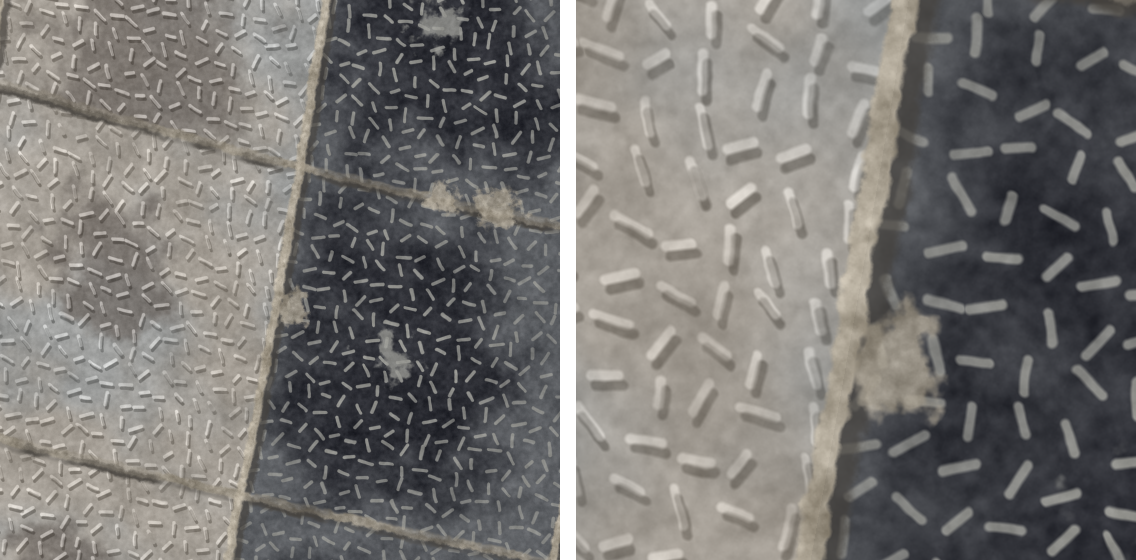
Left, the full canvas; right, a detail of the centre.
Reproduce this texture procedurally as a WebGL 1 fragment shader.

```glsl
precision highp float;
// Worn paving: pale and dark slabs with scattered raised dashes, split by slanted mortar joints.

uniform vec2 u_resolution;

#define SLAB_SIZE vec2(0.581, 0.612)
#define DASHES_ACROSS 31.0
#define DASH_HALF_LENGTH 0.31
#define DASH_HALF_WIDTH 0.095
#define JOINT_HALF_WIDTH 0.0095
#define RELIEF 0.17
#define GRAIN 0.13

const vec3 PALE_COOL = vec3(0.60, 0.605, 0.60);
const vec3 PALE_WARM = vec3(0.64, 0.615, 0.58);
const vec3 STAIN = vec3(0.43, 0.405, 0.385);
const vec3 DARK = vec3(0.17, 0.175, 0.20);
const vec3 DUSTY = vec3(0.36, 0.37, 0.385);
const vec3 DASH = vec3(0.59, 0.59, 0.57);
const vec3 MORTAR = vec3(0.69, 0.655, 0.59);
const vec3 CRACK = vec3(0.27, 0.255, 0.235);

float hash(vec2 p) {
  vec3 q = fract(vec3(p.xyx) * 0.1031);
  q += dot(q, q.yzx + 33.33);
  return fract((q.x + q.y) * q.z);
}

float noise(vec2 p) {
  vec2 i = floor(p), f = fract(p);
  f = f * f * (3.0 - 2.0 * f);
  float low = mix(hash(i), hash(i + vec2(1.0, 0.0)), f.x);
  float high = mix(hash(i + vec2(0.0, 1.0)), hash(i + vec2(1.0)), f.x);
  return mix(low, high, f.y);
}

float fbm(vec2 p) {
  float sum = 0.0, amplitude = 0.533;
  for (int i = 0; i < 4; i++) {
    sum += amplitude * noise(p);
    p = mat2(1.6, 1.2, -1.2, 1.6) * p + 17.3;
    amplitude *= 0.5;
  }
  return sum;
}

// Slab coordinates: whole numbers lie on the slightly bowed joints
vec2 slabCoords(vec2 p) {
  float lower = 0.215 - 0.24 * p.x + 0.015 * p.x * p.x;
  float upper = 0.85 - 0.31 * p.x + 0.055 * p.x * p.x;
  float side = 0.408 + 0.205 * p.y - 0.03 * p.y * p.y;
  return vec2((p.x - side) / SLAB_SIZE.x, (p.y - lower) / (upper - lower));
}

// Coverage of short rounded bars, one per jittered cell
float dashes(vec2 q, float soft) {
  vec2 cell = floor(q);
  float d = 1.0;
  for (int j = -1; j <= 1; j++) {
    for (int i = -1; i <= 1; i++) {
      vec2 c = cell + vec2(float(i), float(j));
      vec2 jitter = vec2(hash(c + 113.7), hash(c + 271.3)) - 0.5;
      vec2 r = q - c - 0.5 - 0.36 * jitter;
      float angle = 1.571 * mod(c.x + c.y, 2.0) + 2.1 * hash(c + 57.1);
      vec2 axis = vec2(cos(angle), sin(angle));
      float span = DASH_HALF_LENGTH * (0.75 + 0.4 * hash(c + 391.9));
      r -= axis * clamp(dot(r, axis), -span, span);
      d = min(d, length(r));
    }
  }
  return 1.0 - smoothstep(DASH_HALF_WIDTH - soft, DASH_HALF_WIDTH + soft, d);
}

// Ragged blot of dried mortar
float splat(vec2 p, vec2 centre, float radius) {
  float d = length(p - centre) + radius * 1.6 * (fbm(p * 55.0) - 0.5);
  return 1.0 - smoothstep(radius * 0.55, radius, d);
}

void main() {
  vec2 p = gl_FragCoord.xy / u_resolution;
  float pixel = 1.0 / min(u_resolution.x, u_resolution.y);
  vec2 slab = slabCoords(p);
  vec2 id = floor(slab), local = fract(slab);
  float cloud = fbm(p * 5.0 + 3.0), mottling = fbm(p * 22.0 + 40.0);
  float grain = fbm(p * 120.0) - 0.5;

  // Raised dashes, slightly wavy, with a shifted copy for shading
  vec2 q = slab * SLAB_SIZE * DASHES_ACROSS + 100.0 + 0.25 * (mottling - 0.5);
  float soft = max(0.045, pixel * DASHES_ACROSS * 0.7);
  float ridge = dashes(q, soft);
  float relief = ridge - dashes(q + vec2(-0.12, 0.16), soft);

  // Pale slabs: faint relief and a worn brown stain
  vec2 stainAt = vec2(0.46, id.y > 0.5 ? 0.20 : 0.61);
  float stainSize = id.y > 0.5 ? 0.34 : 0.21;
  float stain = length(local - stainAt) + 0.28 * (mottling - 0.5) + 0.2 * (cloud - 0.5);
  stain = 1.0 - smoothstep(stainSize * 0.55, stainSize * 1.25, stain);
  vec3 pale = mix(PALE_COOL, PALE_WARM, smoothstep(0.3, 0.7, cloud + 0.25 * (0.3 - p.x)));
  pale += 0.16 * (mottling - 0.5) + RELIEF * relief * (0.35 + mottling);
  pale = mix(pale, STAIN + 0.18 * ridge + 0.1 * relief, 0.72 * stain);

  // Dark slabs: dusty rims, clear dashes and a scuffed middle
  float rim = length((local - vec2(0.43, 0.47)) * vec2(1.0, 0.9));
  float dust = smoothstep(0.12, 0.58, rim + 0.6 * (cloud - 0.5) + 0.25 * (mottling - 0.5));
  vec3 dark = mix(DARK, DUSTY, dust) + 0.12 * (mottling - 0.5);
  dark = mix(dark, DASH, ridge * clamp(0.6 + 0.6 * mottling - 0.2 * dust, 0.0, 1.0));
  float scuff = length(local - vec2(0.37, 0.51)) + 0.24 * (fbm(p * 42.0) - 0.5);
  dark = mix(dark, DASH, 0.8 * (1.0 - smoothstep(0.015, 0.075, scuff)));
  vec3 color = mix(pale, dark, step(0.0, slab.x)) + GRAIN * grain;

  // Joints: pale ragged mortar with a shadowed edge
  vec2 offset = (slab - floor(slab + 0.5)) * SLAB_SIZE;
  offset += 0.010 * (fbm(p * 38.0) - 0.5) + 0.006 * grain;
  vec2 shade = 1.0 - smoothstep(vec2(0.004), vec2(0.012), abs(offset - vec2(0.011, -0.006)));
  float crack = smoothstep(0.32, 0.58, fbm(p * 13.0 + 9.0));
  color = mix(color, CRACK, max(shade.x * 0.65, shade.y * (0.25 + 0.6 * crack)));
  vec2 body = 1.0 - smoothstep(vec2(JOINT_HALF_WIDTH - 0.003 - pixel),
                             vec2(JOINT_HALF_WIDTH + pixel), abs(offset - vec2(-0.002, 0.002)));
  vec3 mortar = MORTAR + 0.24 * (mottling - 0.5) + 0.3 * grain;
  color = mix(color, mortar * 0.87, body.y * (0.9 - 0.45 * crack));
  color = mix(color, mortar, body.x * 0.92);

  // Spilled mortar beside the joints
  float spill = max(splat(p, vec2(0.89, 0.63), 0.046), splat(p, vec2(0.525, 0.45), 0.032));
  spill = max(spill, splat(p, vec2(0.79, 0.645), 0.032));
  color = mix(color, mortar * 0.96, 0.8 * spill);

  gl_FragColor = vec4(clamp(color, 0.0, 1.0), 1.0);
}
```
